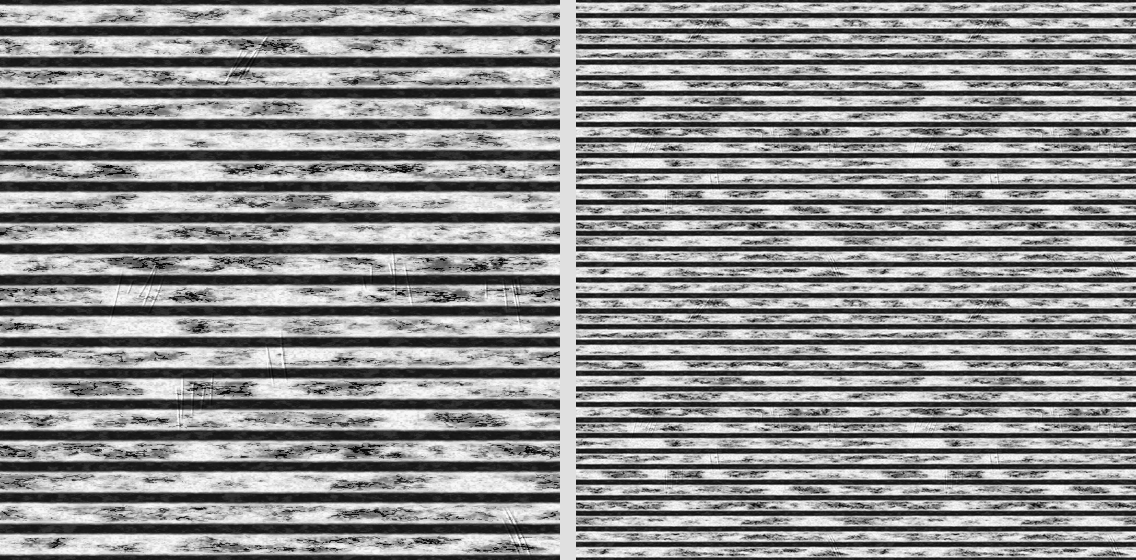
Left: one tile. Right: repeated 2 by 2.
Reproduce this texture map procedurally as a WebGL 2 fragment shader.

```glsl
#version 300 es
precision highp float;
// Weathered corrugated metal: horizontal ridges with bright flanks and black valleys.
// A periodic ridge profile is worn by stretched, wrapping noise (blotches, cracks,
// grain) and crossed by a few clusters of faint curved scratches.

#define RIDGES 18.0
#define VALLEY_TONE 0.095
#define METAL_TONE 0.96
#define WEAR 0.56
#define CRACKS 0.42
#define GRAIN 0.34
#define EDGE_WOBBLE 0.10
#define SCRATCH_CLUSTERS 7
#define SCRATCHES_EACH 5
#define SCRATCH_WIDTH 0.0007
#define SCRATCH_STRENGTH 0.20

uniform vec2 u_resolution;
out vec4 fragColor;

// Integer hash of a lattice cell, 0..1
float hash(vec2 cell, float seed) {
  uvec2 q = uvec2(cell) + uvec2(uint(seed) * 1013u, uint(seed) * 619u);
  uint h = q.x * 1664525u + q.y * 22695477u + 9973u;
  h ^= h >> 16;
  h *= 73244475u;
  h ^= h >> 15;
  h *= 73244475u;
  h ^= h >> 16;
  return float(h & 65535u) / 65535.0;
}

// Value noise with a whole number of cells across the tile
float noise(vec2 uv, vec2 cells, float seed) {
  vec2 p = uv * cells;
  vec2 i = floor(p), f = fract(p);
  f = f * f * (3.0 - 2.0 * f);
  vec2 a = mod(i, cells), b = mod(i + 1.0, cells);
  return mix(mix(hash(a, seed), hash(vec2(b.x, a.y), seed), f.x),
             mix(hash(vec2(a.x, b.y), seed), hash(b, seed), f.x), f.y);
}

float fbm(vec2 uv, vec2 cells, float seed) {
  float sum = 0.0, amp = 0.5, total = 0.0;
  for (int i = 0; i < 4; i++) {
    sum += amp * noise(uv, cells, seed + float(i));
    total += amp;
    cells *= 2.0;
    amp *= 0.62;
  }
  return sum / total;
}

// Bright strokes with a dark side, in hashed near-parallel clusters
float scratches(vec2 uv, float pixel) {
  float sum = 0.0;
  for (int c = 0; c < SCRATCH_CLUSTERS; c++) {
    float k = float(c);
    vec2 center = vec2(hash(vec2(k, 1), 40.0), hash(vec2(k, 2), 40.0));
    float lean = 1.3 * (hash(vec2(k, 3), 40.0) - 0.5);
    for (int s = 0; s < SCRATCHES_EACH; s++) {
      vec2 id = vec2(k, float(s));
      vec2 offset = vec2(hash(id, 51.0), hash(id, 52.0)) - 0.5;
      vec2 p = fract(uv - center - offset * vec2(0.09, 0.05) + 0.5) - 0.5;
      float angle = lean + 0.3 * (hash(id, 53.0) - 0.5);
      p = mat2(cos(angle), sin(angle), -sin(angle), cos(angle)) * p;
      p.x += 1.6 * (hash(id, 54.0) - 0.3) * p.y * p.y;
      float reach = mix(0.015, 0.055, hash(id, 55.0));
      float fade = 1.0 - smoothstep(0.5 * reach, reach, abs(p.y));
      float lit = 1.0 - smoothstep(SCRATCH_WIDTH, SCRATCH_WIDTH + pixel, abs(p.x));
      float shade = 1.0 - smoothstep(SCRATCH_WIDTH, SCRATCH_WIDTH + pixel,
                                     abs(p.x - 3.0 * SCRATCH_WIDTH));
      sum += fade * (lit - shade);
    }
  }
  return clamp(sum, -1.0, 1.0);
}

void main() {
  vec2 uv = gl_FragCoord.xy / u_resolution;
  float pixel = 1.0 / min(u_resolution.x, u_resolution.y);

  // Noise layers, stretched along the ridges
  float blotch = fbm(uv, vec2(14.0, 60.0), 1.0);
  float fine = fbm(uv, vec2(64.0, 128.0), 9.0);
  float grain = 0.5 * noise(uv, vec2(300.0, 420.0), 17.0)
              + 0.5 * noise(uv, vec2(190.0, 310.0), 18.0);
  vec2 warped = uv + vec2(0.0, 0.006 * (fine - 0.5));
  float crackField = fbm(warped, vec2(26.0, 120.0), 23.0);
  float crack = 1.0 - smoothstep(0.01, 0.075, abs(crackField - 0.5));

  // Ridge profile: 0 on the crest, 1 in the valley
  float row = uv.y * RIDGES;
  float depth = abs(fract(row) - 0.5) * 2.0;
  float ragged = depth + EDGE_WOBBLE * (fine - 0.5) + 0.06 * (blotch - 0.5);
  float valley = smoothstep(0.54, 0.78, ragged);
  float crest = 1.0 - smoothstep(0.32, 0.68, ragged);

  // Wear, heaviest on the crests and different on each ridge
  float rowWear = mix(0.8, 1.2, hash(vec2(mod(floor(row), RIDGES), 0.0), 31.0));
  float erosion = smoothstep(0.40, 0.70, 0.55 * blotch + 0.2 * fine + 0.25 * grain);
  float patches = smoothstep(0.38, 0.62, blotch);
  float metal = METAL_TONE - crest * rowWear * (WEAR * erosion + CRACKS * crack * patches);
  metal += GRAIN * (grain - 0.58) * (0.35 + 0.65 * crest);

  // Dark valleys with faint dirt
  float dirt = VALLEY_TONE + 0.10 * smoothstep(0.45, 0.75, fine) + 0.05 * (grain - 0.5);
  float tone = mix(metal, dirt, valley);
  tone += SCRATCH_STRENGTH * scratches(uv, pixel) * (1.0 - 0.75 * valley);
  fragColor = vec4(vec3(clamp(tone, 0.04, 0.97)), 1.0);
}
```
